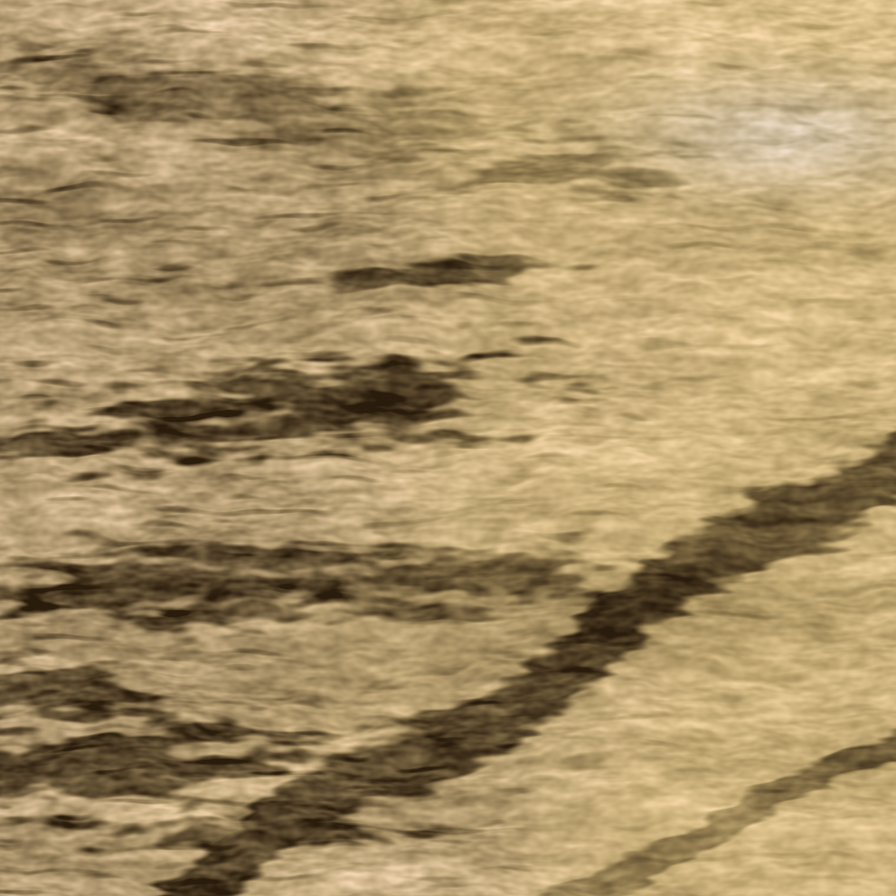
Write a Shadertoy shader that draws this texture.

```glsl
// Weathered oak plank: fine, wavy horizontal fibres over tan wood, with ragged
// dark streaks and two diagonal veins. Layers of stretched gradient noise make
// one tone value, which is finally mapped to a brown-to-cream ramp.

vec2 hashGradient(vec2 cell) {
    vec3 h = fract(vec3(cell.xyx) * vec3(0.1031, 0.1030, 0.0973));
    h += dot(h, h.yzx + 33.33);
    float angle = 6.2832 * fract((h.x + h.y) * h.z);
    return vec2(cos(angle), sin(angle));
}

// Gradient noise, roughly -0.7 to 0.7
float noise(vec2 p) {
    vec2 i = floor(p), f = fract(p);
    vec2 u = f * f * f * (f * (f * 6.0 - 15.0) + 10.0);
    float a = dot(hashGradient(i), f);
    float b = dot(hashGradient(i + vec2(1, 0)), f - vec2(1, 0));
    float c = dot(hashGradient(i + vec2(0, 1)), f - vec2(0, 1));
    float d = dot(hashGradient(i + vec2(1, 1)), f - vec2(1, 1));
    return mix(mix(a, b, u.x), mix(c, d, u.x), u.y);
}

// Tilted lens-shaped stain whose border is broken up by the fibres
float streak(vec2 p, vec2 center, vec2 halfSize, float tilt, float ragged) {
    vec2 q = p - center;
    q.y -= tilt * q.x;
    return 1.0 - smoothstep(0.5, 1.2, length(q / halfSize) + ragged);
}

// Band around a curve, given the vertical distance to it
float vein(float dist, float halfWidth, float ragged) {
    return 1.0 - smoothstep(0.7, 1.15, abs(dist) / halfWidth + ragged);
}

float woodFibres(vec2 p) {
    float fibre = 0.34 * noise(p * vec2(7.0, 34.0));
    fibre += 0.46 * noise(p * vec2(19.0, 78.0) + 17.0);
    fibre += 0.42 * noise(p * vec2(42.0, 145.0) + 41.0);
    return fibre + 0.20 * noise(p * vec2(95.0, 190.0) + 73.0);
}

float darkStains(vec2 p) {
    float ragged = 1.25 * noise(p * vec2(8.0, 46.0) + 5.0)
                 + 0.75 * noise(p * vec2(26.0, 105.0) + 9.0);

    // Horizontal stains, mostly on the left
    float dark = streak(p, vec2(0.33, 0.545), vec2(0.26, 0.048), 0.08, ragged);
    dark = max(dark, 0.9 * streak(p, vec2(0.05, 0.50), vec2(0.17, 0.012), 0.03, ragged));
    dark = max(dark, 0.9 * streak(p, vec2(0.21, 0.348), vec2(0.23, 0.042), 0.02, ragged));
    dark = max(dark, 0.75 * streak(p, vec2(0.50, 0.355), vec2(0.21, 0.034), 0.0, ragged));
    dark = max(dark, streak(p, vec2(0.11, 0.145), vec2(0.25, 0.048), 0.06, ragged));
    dark = max(dark, 0.95 * streak(p, vec2(0.04, 0.225), vec2(0.18, 0.038), -0.12, ragged));
    dark = max(dark, 0.9 * streak(p, vec2(0.31, 0.07), vec2(0.17, 0.018), 0.04, ragged));
    dark = max(dark, 0.8 * streak(p, vec2(0.48, 0.692), vec2(0.15, 0.013), 0.07, ragged));
    dark = max(dark, 0.5 * streak(p, vec2(0.65, 0.81), vec2(0.12, 0.025), -0.06, ragged));
    dark = max(dark, 0.42 * streak(p, vec2(0.28, 0.88), vec2(0.36, 0.035), -0.12, ragged));

    // Bold diagonal vein and its thinner, fainter neighbour
    float boldY = 0.62 * (p.x - 0.23) + 0.014 + 0.018 * cos(14.6 * (p.x - 0.78));
    dark = max(dark, vein(p.y - boldY, 0.043, 0.55 * ragged));
    float thinY = 0.42 * (p.x - 0.64) + 0.018 * exp(-90.0 * pow(p.x - 0.92, 2.0));
    float thinStrength = mix(0.55, 0.85, smoothstep(0.8, 1.0, p.x));
    return max(dark, thinStrength * vein(p.y - thinY, 0.018, 0.6 * ragged));
}

// Soft elliptical glow, 1 at its center
float glow(vec2 p, vec2 center, vec2 size) {
    vec2 q = (p - center) / size;
    return exp(-dot(q, q));
}

vec3 woodRamp(float t) {
    float t4 = t * t * t * t;
    return vec3(0.24 + 0.65 * t, 0.18 + 0.60 * t, 0.10 + 0.43 * t + 0.07 * t4);
}

void mainImage(out vec4 fragColor, in vec2 fragCoord) {
    vec2 uv = fragCoord / iResolution.y;

    // Bend the fibres gently, with small kinks on top
    vec2 p = uv;
    p.y += 0.016 * noise(uv * vec2(3.5, 6.0) + 3.0);
    p.y += 0.006 * noise(uv * vec2(17.0, 32.0) + 8.0);

    float fibre = woodFibres(p);
    float dark = darkStains(uv + 0.6 * (p - uv));
    float weathered = 1.0 - smoothstep(0.15, 0.85, uv.x + 0.35 * noise(uv * 3.0));

    // Broad shading: weathered left, shadow beside the vein, pale patch
    float cloud = noise(p * vec2(3.0, 11.0) + 21.0);
    float pale = glow(uv, vec2(0.88, 0.85), vec2(0.17, 0.06));
    float tone = 0.87 - 0.13 * weathered + 0.09 * pale;
    tone -= 0.20 * glow(uv, vec2(0.78, 0.30), vec2(0.16, 0.06));
    tone -= 0.13 * glow(uv, vec2(0.40, 0.30), vec2(0.26, 0.07));
    tone -= 0.10 * glow(uv, vec2(0.20, 0.75), vec2(0.32, 0.13));
    tone += 0.06 * smoothstep(0.88, 1.0, uv.y);
    tone += cloud * (0.16 + 0.16 * weathered);

    // Fibres, thin dark cracks between them, then the stains
    tone += fibre * (0.40 + 0.16 * weathered);
    float crack = smoothstep(0.18, 0.5, noise(p * vec2(13.0, 85.0) + 57.0));
    tone -= crack * (0.12 + 0.22 * weathered);
    tone -= dark * (0.64 - 0.10 * fibre);
    tone = clamp(tone, -0.12, 1.12);

    vec3 color = woodRamp(tone);
    color.b += 0.035 * weathered * tone - 0.025 * (1.0 - weathered) * tone;
    color = mix(color, color * vec3(0.97, 1.02, 1.20), pale);
    fragColor = vec4(clamp(color, 0.0, 1.0), 1.0);
}
```
